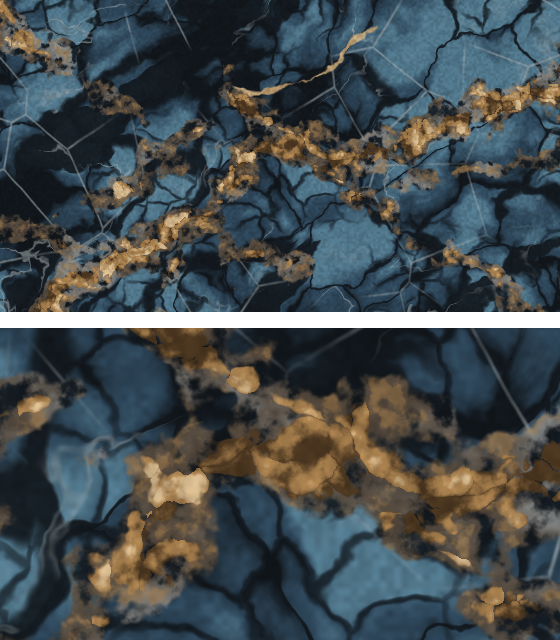
Top: the whole. Bottom: its middle third, enlarged.
Give the GLSL for this texture, as a Shadertoy shader.

```glsl
// Blue marble slab: tilted, fractured cells with dark cracks and pale hairlines,
// crossed by crusty brown bands that carry nuggets of gold.
// Built from warped value noise, Voronoi edges and a few curve-shaped veins.
#define CELL_SCALE vec2(3.4, 5.2)
#define PEBBLE_SCALE 11.0
#define NUGGET_SCALE 21.0
#define CRUST_WIDTH 0.030
#define BLACK vec3(0.065, 0.085, 0.105)
#define DEEP_BLUE vec3(0.175, 0.270, 0.345)
#define LIGHT_BLUE vec3(0.315, 0.465, 0.545)
#define PALE vec3(0.600, 0.640, 0.650)
#define BROWN vec3(0.350, 0.295, 0.240)
#define OCHRE vec3(0.420, 0.300, 0.170)
#define GOLD vec3(0.660, 0.500, 0.300)
#define CREAM vec3(0.840, 0.730, 0.560)

float hash(vec2 p) {
    vec3 h = fract(vec3(p.xyx) * 0.1031);
    h += dot(h, h.yzx + 33.33);
    return fract((h.x + h.y) * h.z);
}

vec2 hash2(vec2 p) { return vec2(hash(p), hash(p + 57.3)); }

float noise(vec2 p) {
    vec2 i = floor(p), f = fract(p);
    f = f * f * (3.0 - 2.0 * f);
    return mix(mix(hash(i), hash(i + vec2(1, 0)), f.x),
               mix(hash(i + vec2(0, 1)), hash(i + vec2(1, 1)), f.x), f.y);
}

float fbm(vec2 p) {
    float sum = 0.0, amp = 0.516;
    for (int i = 0; i < 5; i++) {
        sum += amp * noise(p);
        p = mat2(1.6, 1.2, -1.2, 1.6) * p + 11.7;
        amp *= 0.5;
    }
    return sum;
}

vec2 warp(vec2 p) { return vec2(fbm(p), fbm(p + 19.7)) - 0.5; }

// Voronoi: x = distance to the nearest cell edge, y = random value of the cell
vec2 voronoi(vec2 p) {
    vec2 base = floor(p), f = fract(p), nearest = vec2(0), owner = vec2(0);
    float best = 9.0, edge = 9.0;
    for (int k = 0; k < 9; k++) {
        vec2 g = vec2(k % 3 - 1, k / 3 - 1);
        vec2 r = g + hash2(base + g) - f;
        if (dot(r, r) < best) { best = dot(r, r); nearest = r; owner = g; }
    }
    for (int k = 0; k < 25; k++) {
        vec2 g = owner + vec2(k % 5 - 2, k / 5 - 2);
        vec2 r = g + hash2(base + g) - f, d = r - nearest;
        if (dot(d, d) > 1e-4) edge = min(edge, dot(0.5 * (r + nearest), normalize(d)));
    }
    return vec2(edge, hash(base + owner + 3.1));
}

// Signed depth inside a vein of height y, given slope, half width and x range
float vein(vec2 p, float y, float slope, float halfWidth, vec2 range) {
    float past = max(0.0, max(range.x - p.x, p.x - range.y));
    return halfWidth - abs(p.y - y) / sqrt(1.0 + slope * slope) - 0.6 * past;
}

float glow(vec2 p, vec2 c, float size) { vec2 d = (p - c) / size; return exp(-dot(d, d)); }

vec3 rock(vec2 p, vec2 q, float px) {
    mat2 tilt = mat2(0.8, -0.6, 0.6, 0.8);
    vec2 r = tilt * q;
    vec2 cell = voronoi(r * CELL_SCALE);
    vec2 pebble = voronoi(q * PEBBLE_SCALE);
    float broad = fbm(p * 2.6 + 4.0), patches = smoothstep(0.46, 0.60, fbm(p * 2.2 + 31.0));
    float streak = fbm(r * vec2(4.0, 15.0)), mottle = fbm(q * 13.0);

    // Tone of the stone
    float tone = 0.50 + 0.34 * (cell.y - 0.5) + 1.1 * (broad - 0.5)
               + 0.55 * (streak - 0.5) + 0.55 * (mottle - 0.5);
    tone += 0.20 * glow(p, vec2(1.0, 0.22), 0.28) + 0.22 * glow(p, vec2(1.55, 0.9), 0.25);
    tone -= 0.20 * glow(p, vec2(0.15, 0.36), 0.20) + 0.12 * glow(p, vec2(1.65, 0.25), 0.3);
    tone -= 0.22 * exp(-cell.x * 11.0) + patches * (0.30 * exp(-pebble.x * 8.0) - 0.2 * (pebble.y - 0.4));
    vec3 col = mix(BLACK, DEEP_BLUE, smoothstep(0.08, 0.44, tone));
    col = mix(col, LIGHT_BLUE, smoothstep(0.42, 0.72, tone));
    col = mix(col, PALE, 0.5 * smoothstep(0.78, 1.15, tone));

    // Cracks of changing width, and black lens-shaped pools
    float width = 0.012 + 0.16 * smoothstep(0.42, 0.75, fbm(p * 5.0 + 9.0));
    float crack = 1.0 - smoothstep(0.4 * width, width + 4.0 * px, cell.x);
    float fine = patches * (1.0 - smoothstep(0.02, 0.08 + 8.0 * px, pebble.x));
    float pool = smoothstep(0.64, 0.69, fbm(r * vec2(2.5, 8.0) + 40.0));
    col = mix(col, BLACK, 0.9 * max(max(crack, 0.8 * fine), pool));

    // Pale hairlines: nearly straight fractures and wandering threads
    float straight = voronoi(tilt * (p + 0.06 * (q - p)) * vec2(4.5, 3.5) + 8.0).x;
    float line = 1.0 - smoothstep(0.0, 0.012 + 4.0 * px, straight);
    float thread = 1.0 - smoothstep(0.0, 0.016, abs(fbm(r * vec2(3.0, 6.0) + 23.0) - 0.5));
    line *= smoothstep(0.42, 0.62, fbm(p * 4.0 + 50.0));
    thread *= smoothstep(0.44, 0.64, fbm(p * 4.5 + 70.0));
    return mix(col, PALE, 0.60 * max(line, thread));
}

void mainImage(out vec4 fragColor, in vec2 fragCoord) {
    float px = 1.0 / iResolution.y;
    vec2 p = fragCoord * px;
    vec2 q = p + 0.22 * warp(p * 3.0) + 0.08 * warp(p * 10.0);
    float x = q.x;
    vec3 col = rock(p, q, px);

    // Gold veins: rising main band, its branch, a falling band and an upper band
    float hump = 0.13 * exp(-pow((x - 0.93) / 0.2, 2.0));
    float field = vein(q, 0.42 * x + hump, 0.5, 0.034, vec2(0.2, 1.9));
    field = max(field, vein(q, 0.2 + 1.5 * (x - 0.63), 1.5, 0.024, vec2(0.62, 0.82)));
    field = max(field, vein(q, 0.5 - 0.85 * (x - 1.03), 0.85, 0.012, vec2(0.78, 1.8)));
    float band = max(field, vein(q, 0.97 - 0.7 * x, 0.7, 0.006, vec2(-0.1, 0.52)));
    band = max(band, vein(q, 0.26 - 0.13 * x, 0.13, -0.004, vec2(-0.1, 1.0)));
    band = max(band, vein(q, 0.22 + 0.5 * x, 0.5, 0.012, vec2(0.25, 0.65)));
    band = max(band, vein(q, 0.42 + 0.2 * (x - 1.3), 0.2, -0.012, vec2(1.3, 1.9)));

    // Speckled crust around the veins
    float lumps = fbm(p * 15.0 + 2.0), grit = fbm(p * 42.0);
    float crust = smoothstep(-0.008, 0.008, band + CRUST_WIDTH + 0.16 * (lumps - 0.53));
    vec3 stone = mix(BROWN, PALE * vec3(0.86, 0.80, 0.77), smoothstep(0.5, 0.72, fbm(p * 9.0 + 14.0)));
    stone = mix(BLACK, stone, smoothstep(0.28, 0.52, grit));
    stone = mix(stone, GOLD, 0.6 * smoothstep(0.56, 0.72, grit));
    col = mix(col, stone, 0.88 * crust);

    // Gold nuggets, darker in their seams and cream on their crowns
    vec2 nugget = voronoi(q * NUGGET_SCALE + 1.5 * warp(p * 16.0));
    float ore = max(field, band - 0.018) + 0.15 * (lumps - 0.5) + 0.035 * (nugget.y - 0.55);
    float gold = smoothstep(-0.004, 0.004 + px, ore - 0.012 * exp(-nugget.x * 14.0));
    float shine = 0.5 + 1.5 * (grit - 0.5) + 0.5 * (nugget.y - 0.5) + 1.1 * (fbm(p * 8.0 + 5.0) - 0.5);
    shine -= 0.25 * exp(-nugget.x * 12.0) + 0.2 * (1.0 - smoothstep(0.0, 0.02, ore));
    vec3 metal = mix(OCHRE * 0.7, GOLD, smoothstep(0.05, 0.55, shine));
    metal = mix(metal, CREAM, smoothstep(0.58, 0.95, shine));
    col = mix(col, metal, 0.95 * gold);

    // Slim cream vein at the top
    float slim = vein(q, 0.73 + 0.19 * smoothstep(0.92, 1.22, x), 0.6, 0.009, vec2(0.8, 1.2));
    slim = smoothstep(-0.003, 0.003 + px, slim + 0.03 * (lumps - 0.5));
    col = mix(col, mix(GOLD, CREAM, 0.2 + 0.8 * grit), 0.9 * slim);

    col *= 0.90 + 0.20 * noise(p * 130.0);
    fragColor = vec4(clamp(col, 0.0, 1.0), 1.0);
}
```
